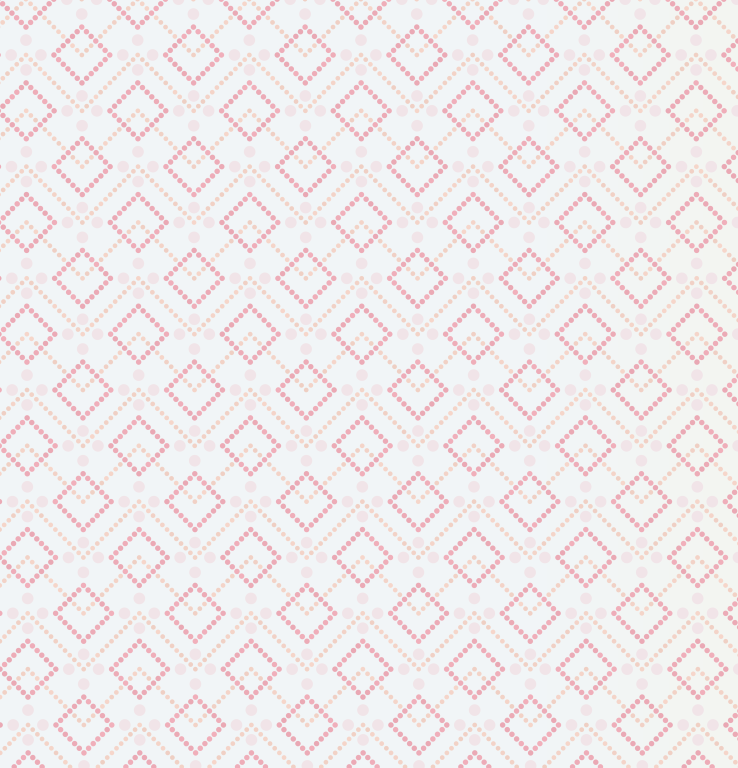
A Shadertoy shader for this pattern:

```glsl
// Pastel dotted diamonds over dotted zigzags, with pale discs in fours, on cool white

float hash(vec2 p) {
    return fract(sin(dot(p, vec2(127.1, 311.7))) * 43758.5453);
}

// Nearest integer point whose coordinates have an even sum
vec2 nearestEven(vec2 p) {
    vec2 d = floor(0.5 * vec2(p.x + p.y, p.x - p.y) + 0.5);
    return vec2(d.x + d.y, d.x - d.y);
}

// Whether a grid point lies on a diamond outline, repeated every 24 steps
bool onDiamond(vec2 n) {
    vec2 a = abs(mod(n + 12.0, 24.0) - 12.0);
    return abs(a.x + a.y - 6.0) < 0.5;
}

// Whether a grid point lies on one of the stacked zigzags
bool onZigzag(vec2 n) {
    float rise = abs(mod(n.x + 12.0, 24.0) - 12.0);
    return mod(rise - n.y + 0.5, 12.0) < 1.0;
}

float disc(float dist, float radius, float pixel) {
    return smoothstep(0.65 * pixel, -0.65 * pixel, dist - radius);
}

void mainImage(out vec4 fragColor, in vec2 fragCoord) {
    vec2 uv = fragCoord / iResolution.xy;

    // Dot grid: 24 steps per repeat, with a very slight lean
    float stepsPerHeight = 24.0 / 0.1454;
    float pixel = stepsPerHeight / iResolution.y;
    vec2 p = fragCoord / iResolution.y - vec2(0.3987, 0.4922);
    p.x += 0.003 * p.y;
    vec2 grid = p * stepsPerHeight;

    // Cool paper, warmer towards the right edge
    vec3 color = mix(vec3(0.945, 0.962, 0.967), vec3(0.955, 0.961, 0.94),
                     0.8 * smoothstep(0.72, 1.0, uv.x));

    // Four pale discs around each outer bend of the zigzags
    vec2 bend = grid / 12.0 - vec2(0.0, 1.0);
    vec2 q = abs(bend - nearestEven(bend)) * 12.0;
    float discDist = min(length(q - vec2(3.2, 0.0)), length(q - vec2(0.0, 3.2)));
    color = mix(color, vec3(0.945, 0.895, 0.91), disc(discDist, 1.25, pixel));

    // Small dots: peach zigzags, with pink diamonds on top
    vec2 n = nearestEven(grid);
    float dotDist = length(grid - n);
    float tone = 0.03 * (hash(n) - 0.5);
    if (onDiamond(n) || onDiamond(n + 12.0)) {
        color = mix(color, vec3(0.93, 0.675, 0.72) + tone, disc(dotDist, 0.58, pixel));
    } else if (onZigzag(n)) {
        color = mix(color, vec3(0.95, 0.825, 0.78) + tone, disc(dotDist, 0.5, pixel));
    }

    fragColor = vec4(color, 1.0);
}
```
